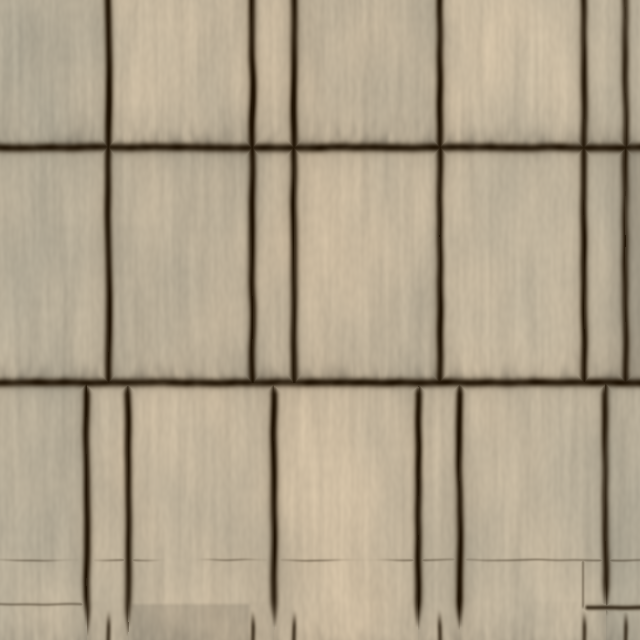
Give the GLSL for this texture, as a Shadertoy shader.

```glsl
vec2 gradientAt(vec2 cell) {
    float a = 6.2832 * fract(sin(dot(cell, vec2(127.1, 311.7))) * 43758.5);
    return vec2(cos(a), sin(a));
}

// Gradient noise, roughly -0.7 to 0.7
float noise(vec2 p) {
    vec2 i = floor(p), f = fract(p);
    vec2 w = f * f * f * (f * (f * 6.0 - 15.0) + 10.0);
    vec2 e = vec2(1, 0);
    float low = mix(dot(gradientAt(i), f), dot(gradientAt(i + e), f - e), w.x);
    float high = mix(dot(gradientAt(i + e.yx), f - e.yx),
                     dot(gradientAt(i + 1.0), f - 1.0), w.x);
    return mix(low, high, w.y);
}

// Distance to the nearest upright joint, and the plank number:
// each period holds two wide planks and a narrow one
vec2 planks(float x) {
    float u = x / 0.518, f = fract(u);
    float d = min(min(f, 1.0 - f), min(abs(f - 0.435), abs(f - 0.56)));
    return vec2(d * 0.518, 3.0 * floor(u) + step(0.435, f) + step(0.56, f));
}

float groove(float d, float width) {
    return exp(-d * d / (width * width));
}

float band(float x, float a, float b) {
    return smoothstep(a - 0.004, a + 0.004, x) * (1.0 - smoothstep(b - 0.004, b + 0.004, x));
}

void mainImage(out vec4 fragColor, in vec2 fragCoord) {
    vec2 p = fragCoord / iResolution.xy;

    // Three courses, the lowest shifted by half a period
    float wobble = 0.002 * noise(p * vec2(22, 3));
    float upper = p.y - 0.7695 + wobble;
    float lower = p.y - 0.402 + wobble;
    float row = upper > 0.0 ? 0.0 : lower > 0.0 ? 1.0 : 2.0;
    float x = p.x - 0.1693 + 0.0025 * noise(vec2(p.x * 9.0, p.y * 14.0 + row * 5.0));
    vec2 plank = planks(row > 1.5 ? x - 0.259 : x);
    float tone = noise(vec2(plank.y * 3.37 + 0.4, row * 5.71 + 0.3));

    // Weathered wood: warm middle, grey edges, upright grain
    float blotch = noise(p * vec2(7, 4) + 3.0) + 0.5 * noise(p * vec2(19, 11));
    float warm = 0.85 - 1.1 * abs(p.x - 0.48) + 0.4 * blotch + 0.3 * tone;
    vec3 color = mix(vec3(0.70, 0.67, 0.595), vec3(0.77, 0.705, 0.605), clamp(warm, 0.0, 1.0));
    float grain = 0.045 * noise(p * vec2(115, 5)) + 0.05 * noise(p * vec2(55, 7) + 9.0)
                + 0.03 * noise(p * vec2(140, 60));
    color *= 1.01 + grain + 0.05 * blotch + 0.05 * tone;
    color *= 1.0 - 0.12 * smoothstep(0.93, 1.0, p.x) * band(p.y, 0.402, 0.7695);

    // Grime gathered on the butt ends and beside the joints
    float above = row < 0.5 ? upper : row < 1.5 ? lower : p.y + 0.02;
    float speckle = max(0.0, 0.35 + noise(p * vec2(75, 30)) + 0.6 * noise(p * vec2(13, 8)));
    color *= 1.0 - 0.28 * speckle * exp(-above / 0.022);
    color *= 1.0 - 0.10 * exp(-plank.x / 0.012);

    // Seams between courses
    float seam = min(abs(upper), abs(lower));
    float dark = groove(seam, 0.0068) * (0.9 + 0.2 * noise(p * vec2(45, 4)));
    color *= 1.0 - 0.16 * exp(-seam / 0.011);

    // Upright joints taper out near the foot of the lowest course
    float foot = 0.012 + 0.02 * noise(vec2(plank.y * 2.3, 4.6)) + 0.03 * smoothstep(0.9, 0.95, p.x);
    float fade = smoothstep(foot, foot + 0.05, p.y);
    if (row > 1.5) fade *= 1.0 - smoothstep(0.382, 0.4, p.y) * (0.5 + tone);
    float ink = 0.97 + 0.25 * noise(vec2(plank.y * 1.7, p.y * 9.0)) - 0.15 * smoothstep(0.85, 1.0, p.x);
    dark = max(dark, groove(plank.x, 0.0035 + 0.0024 * fade) * sqrt(fade) * ink);

    // The next course shows faintly along the bottom edge
    float stub = groove(planks(x).x, 0.0038) * (1.0 - smoothstep(0.018, 0.05, p.y));
    dark = max(dark, 0.7 * stub);
    float corner = groove(p.y - 0.051 + wobble, 0.004) * band(p.x, 0.915, 1.1);
    dark = max(dark, 0.75 * corner);

    // Hairline cracks and a stained patch low down
    float broken = smoothstep(-0.25, 0.3, noise(p * vec2(9, 2) + 6.0));
    float crack = groove(p.y - 0.125 + wobble, 0.0022) * broken;
    crack = max(crack, groove(p.y - 0.056 + wobble, 0.0025) * band(p.x, -0.1, 0.13));
    crack = max(crack, groove(p.x - 0.911, 0.0022) * band(p.y, 0.05, 0.125));
    dark = max(dark, 0.32 * crack);
    color *= 1.0 - 0.10 * band(p.x, 0.205, 0.39) * band(p.y, -0.1, 0.056);
    color *= 1.0 + 0.04 * band(p.y, 0.06, 0.125) * noise(p * vec2(12, 9));

    color = mix(color, vec3(0.12, 0.07, 0.01), clamp(dark, 0.0, 1.0));
    fragColor = vec4(clamp(color, 0.0, 1.0), 1.0);
}
```
